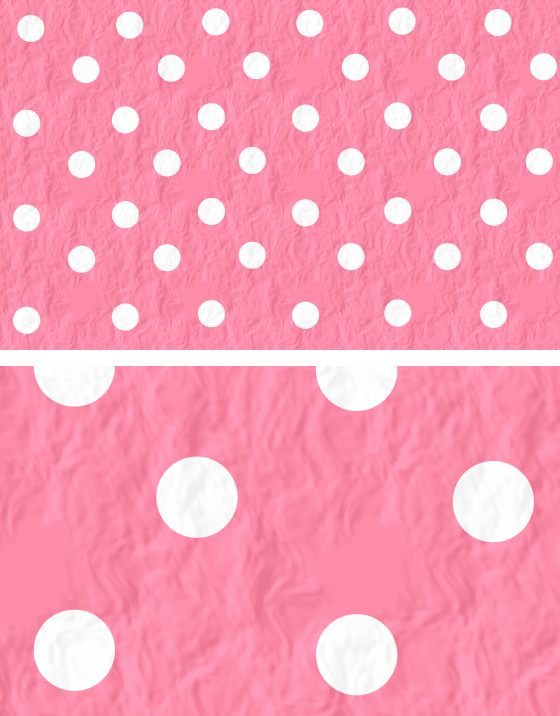
Top, the full canvas; bottom, a detail of the centre.
Reproduce this pattern procedurally as a Shadertoy shader.

```glsl
// White polka dots in staggered, slightly uneven rows on pink embossed paper.
#define DOT_RADIUS 0.0387
#define ROWS 7
#define COLUMNS 6
#define ROW_PAIR_PITCH 0.2708
#define PAPER_TILE 0.321
#define RELIEF_GAIN 6.0
#define RELIEF_STEP vec2(0.008, 0.005)
#define PATCH_CENTER vec2(0.747, 0.65)
#define PATCH_RADIUS 0.185
#define PINK vec3(0.99, 0.55, 0.66)
#define DOT_WHITE vec3(0.988)

// Column offsets from an even pitch, shared by all rows of one kind.
const vec2 WIDE_JITTER[COLUMNS] = vec2[COLUMNS](
    vec2(0.0, 0.0167), vec2(0.0156, 0.0073), vec2(-0.0052, -0.0021),
    vec2(-0.0031, 0.0021), vec2(-0.0062, -0.0042), vec2(0.001, 0.0));
const vec2 INSET_JITTER[COLUMNS] = vec2[COLUMNS](
    vec2(0.0, 0.0073), vec2(-0.0177, 0.0031), vec2(-0.0354, -0.0042),
    vec2(-0.0146, 0.0), vec2(-0.001, 0.0), vec2(0.0, -0.001));

float hash(vec2 cell, uint seed) {
    uvec2 c = uvec2(cell);
    uint h = c.x * 1597u + c.y * 51749u + seed * 7919u;
    h = (h ^ (h >> 15)) * 73244475u;
    h = (h ^ (h >> 13)) * 73244475u;
    return float((h ^ (h >> 16)) & 65535u) / 65535.0;
}

// Value noise that wraps once per unit of q.
float tiledNoise(vec2 q, vec2 cells, uint seed) {
    vec2 g = q * cells;
    vec2 i = floor(g), f = g - i;
    f = f * f * (3.0 - 2.0 * f);
    vec2 lo = mod(i, cells), hi = mod(i + 1.0, cells);
    return mix(mix(hash(lo, seed), hash(vec2(hi.x, lo.y), seed), f.x),
               mix(hash(vec2(lo.x, hi.y), seed), hash(hi, seed), f.x), f.y);
}

// Crumpled paper height, stretched along the vertical.
float paperHeight(vec2 q) {
    q += 0.08 * (vec2(tiledNoise(q, vec2(8.0), 11u),
                      tiledNoise(q, vec2(8.0), 12u)) - 0.5);
    vec2 cells = vec2(10.0, 6.0);
    float height = 0.0, amplitude = 1.0;
    for (uint octave = 0u; octave < 4u; octave++) {
        height += amplitude * tiledNoise(q, cells, octave);
        amplitude *= 0.6;
        cells *= 2.0;
    }
    return height;
}

// Signed light on the relief; each tile keeps one smooth, ragged patch.
float paperTone(vec2 p) {
    vec2 q = p / PAPER_TILE;
    float slope = paperHeight(q + RELIEF_STEP) - paperHeight(q - RELIEF_STEP);
    float blotch = tiledNoise(q, vec2(4.0, 3.0), 21u) - 0.5;
    float tone = clamp(slope * RELIEF_GAIN + blotch * 0.9 - 0.05, -2.2, 1.7);

    vec2 d = abs(fract(q - PATCH_CENTER + 0.5) - 0.5);
    float ragged = tiledNoise(q, vec2(14.0), 31u) - 0.5;
    float edge = d.x + d.y * 0.9 + ragged * 0.12 - PATCH_RADIUS;
    return tone * smoothstep(-0.03, 0.03, edge);
}

float dotDistance(vec2 p) {
    float nearest = 10.0;
    for (int row = 0; row < ROWS; row++) {
        bool inset = row % 2 == 1;
        vec2 start = inset ? vec2(0.2333, 0.1917) : vec2(0.076, 0.0646);
        float pitch = inset ? 0.2615 : 0.2667;
        start.y += float(row / 2) * ROW_PAIR_PITCH;
        // The top pair sits further right, the bottom row lower.
        if (row < 2) start.x += 0.0122;
        if (row == ROWS - 1) start.y += 0.0215;
        for (int col = 0; col < COLUMNS; col++) {
            vec2 jitter = inset ? INSET_JITTER[col] : WIDE_JITTER[col];
            vec2 center = start + vec2(float(col) * pitch, 0.0) + jitter;
            nearest = min(nearest, length(p - center));
        }
    }
    return nearest - DOT_RADIUS;
}

void mainImage(out vec4 fragColor, in vec2 fragCoord) {
    // Height units, measured from the top left.
    vec2 p = vec2(fragCoord.x, iResolution.y - fragCoord.y) / iResolution.y;
    float tone = paperTone(p);

    // Pink saturates in red when lit; white only shows its shadows.
    vec3 tint = tone > 0.0 ? vec3(0.006, 0.036, 0.042) : vec3(0.028, 0.038, 0.038);
    vec3 paper = PINK + tone * tint;
    vec3 ink = DOT_WHITE + min(tone, 0.4) * 0.022;

    float coverage = clamp(0.5 - dotDistance(p) * iResolution.y, 0.0, 1.0);
    fragColor = vec4(clamp(mix(paper, ink, coverage), 0.0, 1.0), 1.0);
}
```
